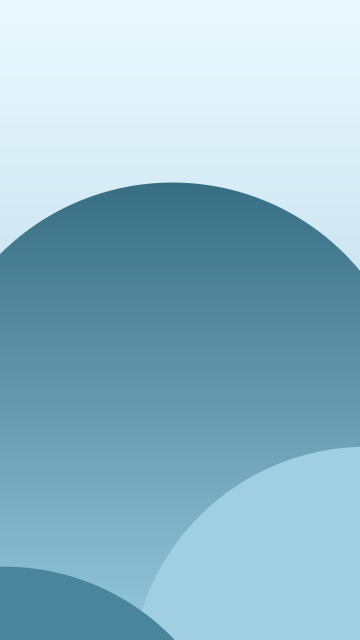
Write a Shadertoy shader that draws this background.

```glsl
const vec3 SKY_TOP = vec3(0.922, 0.976, 1.0);
const vec3 SKY_LOW = vec3(0.806, 0.902, 0.945);
const vec3 DOME_TOP = vec3(0.218, 0.430, 0.516);
const vec3 DOME_LOW = vec3(0.562, 0.762, 0.840);
const vec3 PALE_HILL = vec3(0.622, 0.812, 0.880);
const vec3 TEAL_HILL = vec3(0.292, 0.522, 0.610);

// Vertical blend between two heights
vec3 verticalGradient(float y, float low, float high, vec3 lowColor, vec3 highColor) {
    return mix(lowColor, highColor, clamp((y - low) / (high - low), 0.0, 1.0));
}

// Smooth-edged disc coverage
float discMask(vec2 p, vec2 center, float radius, float pixel) {
    float distanceToEdge = length(p - center) - radius;
    return clamp(0.5 - distanceToEdge / pixel, 0.0, 1.0);
}

void mainImage(out vec4 fragColor, in vec2 fragCoord) {
    // One unit is the canvas height
    float pixel = 1.0 / iResolution.y;
    vec2 p = fragCoord * pixel;

    // Sky
    vec3 color = verticalGradient(p.y, 0.577, 1.0, SKY_LOW, SKY_TOP);

    // Large shaded dome
    vec3 dome = verticalGradient(p.y, 0.05, 0.715, DOME_LOW, DOME_TOP);
    color = mix(color, dome, discMask(p, vec2(0.2695, 0.3346), 0.3802, pixel));

    // Foreground hills, pale behind teal
    color = mix(color, PALE_HILL, discMask(p, vec2(0.573, -0.0671), 0.3691, pixel));
    color = mix(color, TEAL_HILL, discMask(p, vec2(0.0065, -0.2526), 0.3672, pixel));

    fragColor = vec4(color, 1.0);
}
```
